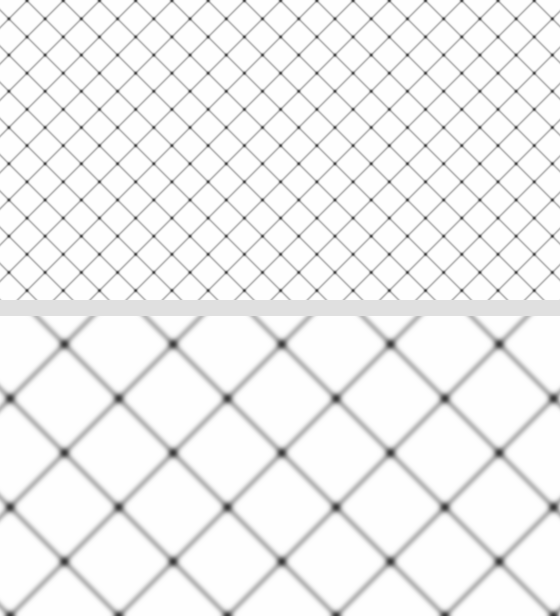
Top, the full canvas; bottom, a detail of the centre.
Give the GLSL for this pattern, as a Shadertoy shader.

```glsl
// Diagonal wire lattice: soft thin grey lines with dark knots at the crossings.

// Lengths are in canvas widths.
const float PERIOD        = 0.0647;               // knot to knot, across and down
const vec2  KNOT_OFFSET   = vec2(0.0011, 0.0078); // one knot, from canvas centre
const float WIRE_SOFTNESS = 0.00142;              // spread of the line profile
const float WIRE_INK      = 0.27;
const float KNOT_SOFTNESS = 0.0021;
const float KNOT_INK      = 0.56;
const vec3  PAPER         = vec3(0.995);

// Bell-shaped falloff, never narrower than the pixel can resolve.
float softInk(float dist, float spread, float pixel) {
    float s = max(spread, 0.5 * pixel);
    return spread / s * exp(-0.5 * dist * dist / (s * s));
}

void mainImage(out vec4 fragColor, in vec2 fragCoord) {
    float pixel = 1.0 / iResolution.x;
    vec2 p = (fragCoord - 0.5 * iResolution.xy) * pixel - KNOT_OFFSET;

    // Rotate into the lattice: wires lie on whole numbers of each axis.
    vec2 lattice = vec2(p.x + p.y, p.x - p.y) / PERIOD;
    vec2 cell = fract(lattice + 0.5) - 0.5;
    vec2 wireDist = cell * PERIOD * inversesqrt(2.0);

    // Overlay both wire directions, then the knot.
    float light = 1.0 - WIRE_INK * softInk(wireDist.x, WIRE_SOFTNESS, pixel);
    light *= 1.0 - WIRE_INK * softInk(wireDist.y, WIRE_SOFTNESS, pixel);
    light *= 1.0 - KNOT_INK * softInk(length(wireDist), KNOT_SOFTNESS, pixel);

    fragColor = vec4(PAPER * light, 1.0);
}
```
